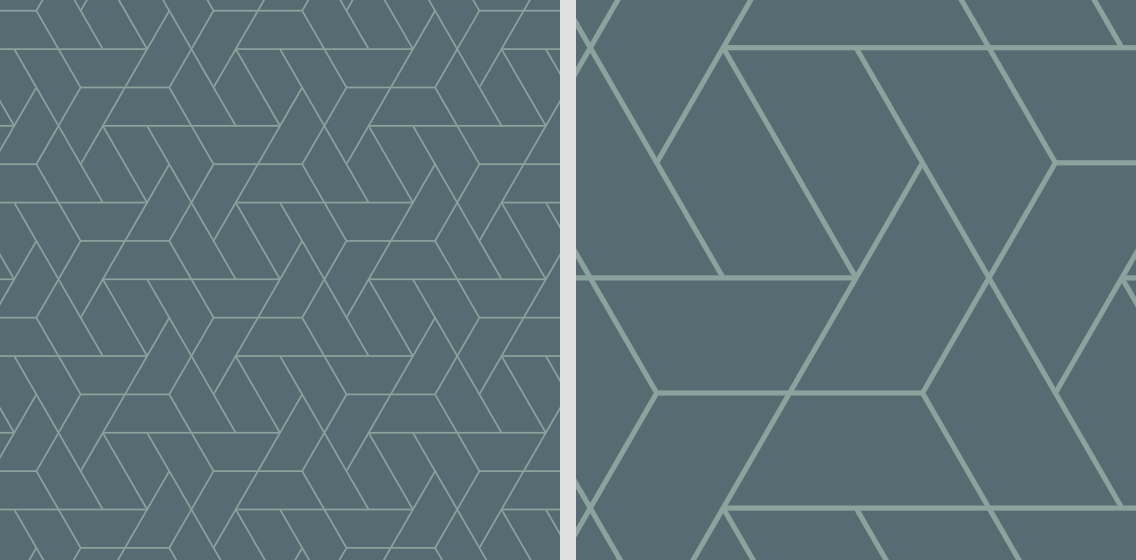
Left, the full canvas; right, a detail of the centre.
This pattern is drawn by a Shadertoy shader. Its source:

```glsl
const float ROW = 0.8660254; // row height of a unit triangular grid

// Distance to a segment whose ends are given in grid columns and rows
float segment(vec2 p, vec2 a, vec2 b) {
    vec2 scale = vec2(1.0, ROW);
    vec2 pa = p - a * scale, ba = (b - a) * scale;
    return length(pa - ba * clamp(dot(pa, ba) / dot(ba, ba), 0.0, 1.0));
}

// Seven strokes that make up one repeat
float motif(vec2 p) {
    // Horizontal
    float d = segment(p, vec2(0.0, 0.0), vec2(4.0, 0.0));
    d = min(d, segment(p, vec2(-0.5, 1.0), vec2(1.5, 1.0)));
    // Falling
    d = min(d, segment(p, vec2(1.0, 0.0), vec2(3.0, -4.0)));
    d = min(d, segment(p, vec2(-1.5, 3.0), vec2(-0.5, 1.0)));
    d = min(d, segment(p, vec2(0.0, 0.0), vec2(1.0, -2.0)));
    // Rising
    d = min(d, segment(p, vec2(-0.5, -1.0), vec2(1.5, 3.0)));
    return min(d, segment(p, vec2(1.5, 1.0), vec2(2.5, 3.0)));
}

// Nearest stroke over the staggered lattice
float lattice(vec2 p) {
    vec2 stepAcross = vec2(3.0, 2.0 * ROW), stepUp = vec2(0.0, 4.0 * ROW);
    p -= floor(p.x / stepAcross.x) * stepAcross;
    p -= floor(p.y / stepUp.y) * stepUp;
    float d = 1e3;
    for (int i = -1; i <= 1; i++)
        for (int j = -1; j <= 2; j++)
            d = min(d, motif(p - float(i) * stepAcross - float(j) * stepUp));
    return d;
}

void mainImage(out vec4 fragColor, in vec2 fragCoord) {
    float unit = 0.07911; // grid edge as a share of the canvas
    vec2 p = (fragCoord / iResolution.y - vec2(0.1836, 0.7753)) / unit;
    float pixel = 1.0 / (unit * iResolution.y);

    // Thin pale lines on a flat slate ground
    float line = clamp((0.0195 - lattice(p)) / pixel + 0.5, 0.0, 1.0);
    vec3 color = mix(vec3(0.34, 0.42, 0.45), vec3(0.55, 0.635, 0.615), line);
    fragColor = vec4(color, 1.0);
}
```
